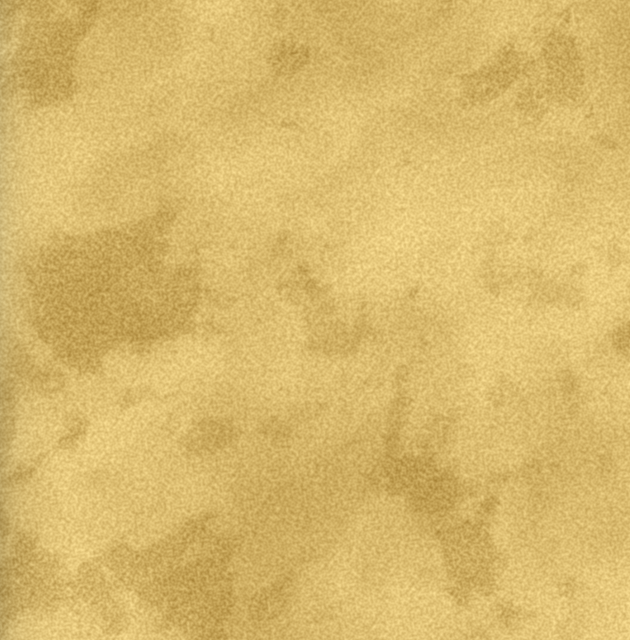
Give the GLSL for this texture, as a Shadertoy shader.

```glsl
// Mottled golden parchment: ragged pale and ochre clouds with dark stains and
// crumbs, all from layered gradient noise, under a fine pebbled grain.
// The left border is slightly shaded and greyed.

const vec3 OCHRE = vec3(0.760, 0.628, 0.328);
const vec3 PALE_GOLD = vec3(0.902, 0.785, 0.485);
const vec3 EDGE_TINT = vec3(0.89, 0.91, 0.96);

const float BASE_TONE = 0.73;       // 0 is ochre, 1 is pale gold
const float CLOUD_SCALE = 2.5;
const float CLOUD_CONTRAST = 0.72;
const float STAIN_SCALE = 3.1;
const float STAIN_DEPTH = 0.54;
const float CRUMB_SCALE = 9.0;
const float CRUMB_DEPTH = 0.42;
const float GRAIN_SCALE = 135.0;
const float GRAIN_CONTRAST = 0.92;
const float EDGE_WIDTH = 0.030;

// Integer hash giving a unit gradient for each lattice cell
vec2 gradientAt(vec2 cell) {
    uvec2 q = uvec2(ivec2(cell) + 32768);
    uint h = q.x * 1597u + q.y * 51749u;
    h = (h ^ (h >> 15)) * 73939u;
    h = (h ^ (h >> 13)) * 92821u;
    h ^= h >> 16;
    float angle = 6.28319 * float(h & 65535u) / 65536.0;
    return vec2(cos(angle), sin(angle));
}

float gradientNoise(vec2 p) {
    vec2 cell = floor(p);
    vec2 f = p - cell;
    vec2 u = f * f * f * (f * (f * 6.0 - 15.0) + 10.0);
    vec2 e = vec2(1.0, 0.0);
    float a = dot(gradientAt(cell), f);
    float b = dot(gradientAt(cell + e.xy), f - e.xy);
    float c = dot(gradientAt(cell + e.yx), f - e.yx);
    float d = dot(gradientAt(cell + e.xx), f - e.xx);
    return mix(mix(a, b, u.x), mix(c, d, u.x), u.y);
}

// Octaves are rotated so that no lattice direction shows
float fbm(vec2 p, float gain) {
    const mat2 TURN = mat2(0.8, 0.6, -0.6, 0.8);
    float sum = 0.0;
    float amplitude = 1.0;
    for (int i = 0; i < 6; i++) {
        sum += amplitude * gradientNoise(p);
        p = TURN * p * 2.03 + 17.3;
        amplitude *= gain;
    }
    return sum;
}

// Coordinates stretched along the rising diagonal
vec2 alongDiagonal(vec2 p) {
    return vec2(0.62 * (p.x + p.y), 0.80 * (p.y - p.x));
}

void mainImage(out vec4 fragColor, in vec2 fragCoord) {
    vec2 p = fragCoord / iResolution.y;
    vec2 d = alongDiagonal(p);

    // Broad clouds with ragged rims
    vec2 warp = vec2(fbm(p * 3.0 + 5.2, 0.5), fbm(p * 3.0 + 31.7, 0.5));
    float cloud = fbm(d * CLOUD_SCALE + 0.2 * warp + 8.4, 0.62);

    // Stains, and smaller crumbs gathered in loose areas
    float stainField = fbm(d * STAIN_SCALE + 0.15 * warp + 53.1, 0.60);
    float stain = smoothstep(0.17, 0.42, stainField);
    float crumbField = fbm(d * CRUMB_SCALE + 71.9, 0.62);
    float crumbArea = smoothstep(-0.22, 0.22, gradientNoise(p * 2.6 + 23.4));
    float crumb = smoothstep(0.08, 0.50, crumbField) * crumbArea;

    // Pebbled grain, a little stronger in the stains
    float grain = 0.55 * gradientNoise(p * GRAIN_SCALE + 3.7)
                + 0.70 * gradientNoise(mat2(0.8, 0.6, -0.6, 0.8) * p * GRAIN_SCALE * 1.7);

    float tone = BASE_TONE + CLOUD_CONTRAST * cloud;
    tone = min(tone, 1.0 + 0.45 * (tone - 1.0));
    tone -= STAIN_DEPTH * stain * clamp(0.4 + tone, 0.4, 1.0);
    tone -= CRUMB_DEPTH * crumb * (1.0 - 0.6 * stain);
    tone = max(tone, -0.1 + 0.45 * (tone + 0.1));
    tone += GRAIN_CONTRAST * (1.0 + 0.2 * stain) * grain;

    vec3 colour = mix(OCHRE, PALE_GOLD, tone);

    // Shaded left border
    float edge = exp(-p.x / EDGE_WIDTH);
    colour *= mix(vec3(1.0), EDGE_TINT, edge);

    fragColor = vec4(clamp(colour, 0.0, 1.0), 1.0);
}
```
